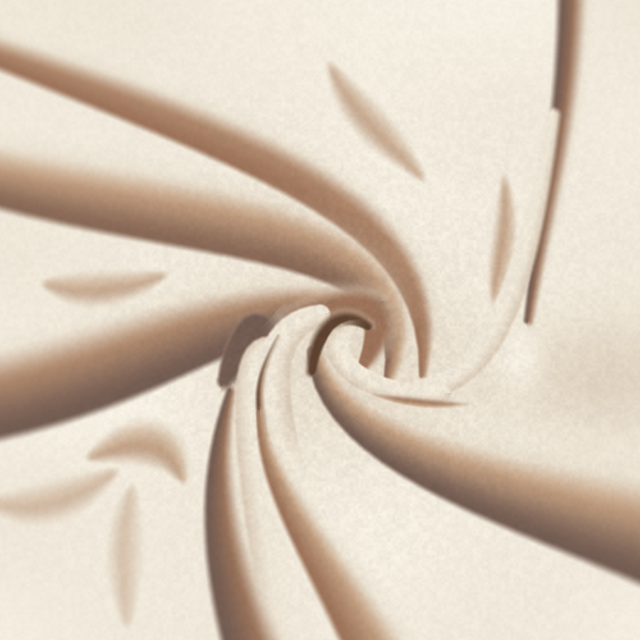
Write a Shadertoy shader that draws this texture.

```glsl
// Cream cloth twisted into a swirl of soft folds with warm, hard-edged shadows.

const vec3 CREAM = vec3(0.965, 0.945, 0.895);
const vec3 BEIGE = vec3(0.85, 0.79, 0.71);
const vec3 SAND = vec3(0.76, 0.62, 0.50);
const vec3 CLAY = vec3(0.69, 0.54, 0.43);
const vec3 TAN = vec3(0.61, 0.45, 0.35);
const vec3 TAUPE = vec3(0.45, 0.36, 0.32);
const vec3 UMBER = vec3(0.37, 0.26, 0.19);
const vec2 SWIRL = vec2(0.57, 0.45);

float hash(vec2 p) {
    vec3 q = fract(vec3(p.xyx) * 0.1031);
    q += dot(q, q.yzx + 33.33);
    return fract((q.x + q.y) * q.z);
}

float noise(vec2 p) {
    vec2 i = floor(p), f = fract(p);
    f = f * f * (3.0 - 2.0 * f);
    return mix(mix(hash(i), hash(i + vec2(1, 0)), f.x),
               mix(hash(i + vec2(0, 1)), hash(i + 1.0), f.x), f.y);
}

vec2 bezier(vec4 ab, vec4 cd, float t) {
    float u = 1.0 - t;
    return u * u * (u * ab.xy + 3.0 * t * ab.zw) + t * t * (3.0 * u * cd.xy + t * cd.zw);
}

// Signed distance (positive on the left) and parameter of the nearest curve point
vec2 nearest(vec2 p, vec4 ab, vec4 cd) {
    const float STEPS = 18.0;
    vec2 best = vec2(9, 0), start = ab.xy;
    for (float i = 0.0; i < STEPS; i++) {
        vec2 end = bezier(ab, cd, (i + 1.0) / STEPS);
        vec2 e = end - start, r = p - start;
        float h = clamp(dot(r, e) / dot(e, e), 0.0, 1.0);
        float d = length(r - e * h);
        if (d < abs(best.x)) best = vec2(e.x * r.y < e.y * r.x ? -d : d, (i + h) / STEPS);
        start = end;
    }
    return best;
}

float taper(vec3 w, float t) {
    return mix(mix(w.x, w.y, t), mix(w.y, w.z, t), t) + 0.0001;
}

// Edge blur grows away from the focused centre
float focusBlur(vec2 p) {
    return 0.002 + 0.008 * length(p - SWIRL);
}

// Shadow band; soft = relative softness of its right and left edges
vec3 band(vec3 col, vec2 p, vec4 ab, vec4 cd, vec3 width, vec2 soft, vec3 low, vec3 high, float amount) {
    vec2 n = nearest(p, ab, cd);
    float w = taper(width, n.y), blur = focusBlur(p);
    vec2 reach = w * (1.0 + soft) + blur, core = w * (1.0 - soft) - blur;
    float right = smoothstep(-reach.x, -core.x, n.x);
    float left = 1.0 - smoothstep(core.y, reach.y, n.x);
    float halftone = 1.0 - smoothstep(w * 0.7, w * 2.3 + blur, n.x);
    right *= smoothstep(0.0, 0.005, w) * amount;
    col = mix(col, BEIGE, right * halftone * soft.y);
    return mix(col, mix(low, high, smoothstep(-0.9, 0.9, n.x / w)), right * left);
}

// Cast shadow: crisp on the right, rounded on the left
vec3 fold(vec3 col, vec2 p, vec4 ab, vec4 cd, vec3 width, vec3 low, vec3 high) {
    return band(col, p, ab, cd, width, vec2(0.06, 0.45), low, high, 1.0);
}

vec3 dimple(vec3 col, vec2 p, vec4 ab, vec4 cd, float width, float amount) {
    return band(col, p, ab, cd, vec3(0, width, 0), vec2(0.9), CLAY, SAND, amount);
}

// Rounded roll of cloth; side = +1 darkens its left flank, -1 its right
vec3 roll(vec3 col, vec2 p, vec4 ab, vec4 cd, vec3 width, float side) {
    vec2 n = nearest(p, ab, cd);
    float w = taper(width, n.y), blur = focusBlur(p);
    float cover = 1.0 - smoothstep(w - blur, w + blur, abs(n.x));
    vec3 lit = mix(mix(CREAM, BEIGE, 0.3), BEIGE, smoothstep(-0.1, 1.1, side * n.x / w));
    return mix(col, lit, cover * (1.0 - smoothstep(0.75, 1.0, n.y)));
}

float glow(vec2 p, vec2 centre, vec2 size) {
    vec2 q = (p - centre) / size;
    return exp(-dot(q, q));
}

void mainImage(out vec4 fragColor, in vec2 fragCoord) {
    vec2 p = fragCoord / iResolution.xy;

    // Cloth ground
    vec3 c = mix(CREAM, BEIGE, 0.28 * noise(p * 5.0 + 3.0));
    c = mix(c, BEIGE, 0.55 * glow(p, SWIRL, vec2(0.16)));
    c = mix(c, BEIGE, 0.7 * glow(p, vec2(0.94, 0.41), vec2(0.2, 0.09)));
    c = mix(c, CREAM, 0.9 * glow(p, vec2(0.81, 0.44), vec2(0.035, 0.05)));

    // Faint outlying dimples
    c = dimple(c, p, vec4(0.51, 0.91, 0.55, 0.82), vec4(0.6, 0.79, 0.67, 0.71), 0.03, 0.7);
    c = dimple(c, p, vec4(0.785, 0.74, 0.8, 0.64), vec4(0.775, 0.58, 0.77, 0.52), 0.02, 0.8);
    c = dimple(c, p, vec4(0.06, 0.56, 0.12, 0.54), vec4(0.18, 0.54, 0.27, 0.575), 0.03, 0.7);
    c = dimple(c, p, vec4(0.13, 0.28, 0.22, 0.32), vec4(0.26, 0.32, 0.29, 0.24), 0.04, 0.8);
    c = dimple(c, p, vec4(-0.03, 0.22, 0.05, 0.19), vec4(0.12, 0.22, 0.19, 0.27), 0.035, 0.5);
    c = dimple(c, p, vec4(0.21, 0.25, 0.19, 0.18), vec4(0.19, 0.1, 0.2, 0.01), 0.03, 0.4);

    // Long folds sweeping in from the top and left
    c = fold(c, p, vec4(0.89, 1.02, 0.885, 0.8), vec4(0.85, 0.68, 0.825, 0.5), vec3(0.017, 0.014, 0.006), TAUPE, TAN);
    c = fold(c, p, vec4(-0.01, 0.915, 0.43, 0.753), vec4(0.69, 0.66, 0.66, 0.414), vec3(0.018, 0.042, 0.005), TAN, CLAY);
    c = fold(c, p, vec4(-0.01, 0.716, 0.34, 0.63), vec4(0.677, 0.642, 0.605, 0.4), vec3(0.038, 0.055, 0.006), mix(TAUPE, TAN, 0.5), SAND);
    c = fold(c, p, vec4(-0.01, 0.368, 0.247, 0.427), vec4(0.365, 0.525, 0.592, 0.53), vec3(0.055, 0.058, 0.008), TAUPE, CLAY);
    c = fold(c, p, vec4(0.4, 0.48, 0.38, 0.46), vec4(0.365, 0.43, 0.352, 0.405), vec3(0.03, 0.028, 0.012), TAUPE, TAUPE);

    // Inner pit
    c = fold(c, p, vec4(0.46, 0.5, 0.62, 0.56), vec4(0.6, 0.48, 0.562, 0.42), vec3(0.014, 0.032, 0.006), TAN, TAN);

    // Lower rolls and the shadows between them
    c = fold(c, p, vec4(0.36, 0.388, 0.32, 0.245), vec4(0.345, 0.115, 0.39, -0.02), vec3(0.006, 0.024, 0.038), TAUPE, TAN);
    c = roll(c, p, vec4(0.422, 0.46, 0.365, 0.46), vec4(0.385, 0.3, 0.45, -0.02), vec3(0.014, 0.022, 0.032), -1.0);
    c = roll(c, p, vec4(0.5, 0.508, 0.42, 0.49), vec4(0.405, 0.4, 0.455, 0.25), vec3(0.016, 0.032, 0.026), 1.0);
    c = fold(c, p, vec4(0.435, 0.475, 0.395, 0.4), vec4(0.405, 0.38, 0.41, 0.32), vec3(0.002, 0.005, 0.005), UMBER, TAN);
    c = fold(c, p, vec4(0.406, 0.355, 0.41, 0.245), vec4(0.495, 0.14, 0.58, -0.02), vec3(0.004, 0.018, 0.036), TAN, SAND);
    c = fold(c, p, vec4(0.49, 0.45, 0.515, 0.29), vec4(0.78, 0.232, 1.03, 0.147), vec3(0.01, 0.034, 0.066), TAUPE, SAND);

    // Arm curling out of the centre
    c = fold(c, p, vec4(0.487, 0.42, 0.495, 0.5), vec4(0.54, 0.515, 0.575, 0.49), vec3(0.007, 0.014, 0.006), UMBER, UMBER);
    c = roll(c, p, vec4(0.865, 0.82, 0.82, 0.55), vec4(0.77, 0.355, 0.59, 0.393), vec3(0.01, 0.026, 0.014), 1.0);
    c = roll(c, p, vec4(0.69, 0.385, 0.53, 0.375), vec4(0.48, 0.49, 0.575, 0.485), vec3(0.014, 0.019, 0.016), 1.0);
    c = fold(c, p, vec4(0.57, 0.387, 0.63, 0.37), vec4(0.68, 0.366, 0.745, 0.368), vec3(0, 0.01, 0), SAND, TAN);

    // Fine woven nap
    float nap = noise(p * 260.0) + noise(p.yx * 140.0) - 1.0;
    c *= 1.0 + 0.035 * nap * (0.4 + glow(p, SWIRL, vec2(0.4)));
    fragColor = vec4(clamp(c, 0.0, 1.0), 1.0);
}
```
